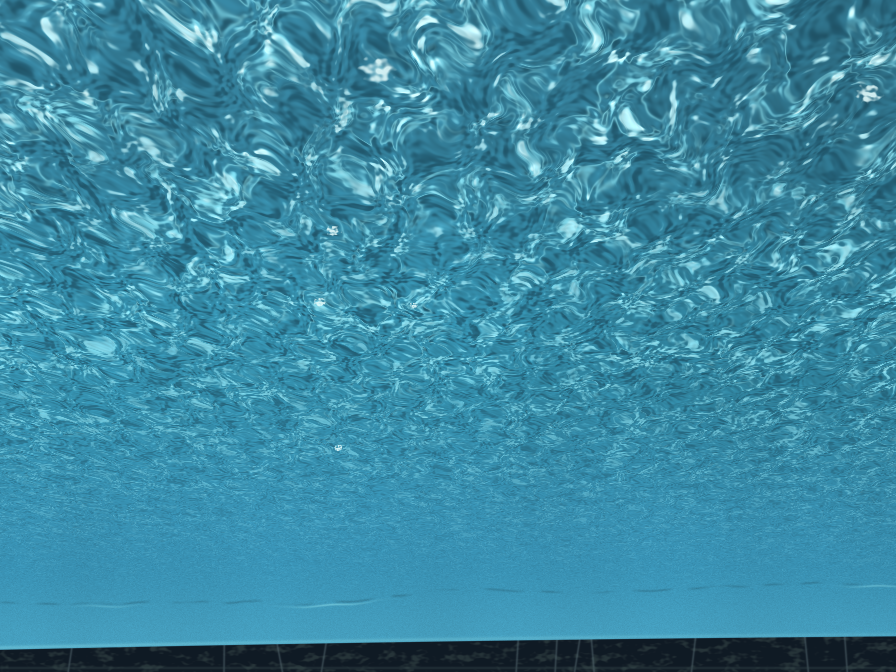
Give the GLSL for this texture, as a Shadertoy shader.

```glsl
const vec3 DEEP = vec3(0.13, 0.36, 0.45);
const vec3 TEAL_NEAR = vec3(0.195, 0.475, 0.575);
const vec3 TEAL_MID = vec3(0.195, 0.535, 0.645);
const vec3 TEAL_FAR = vec3(0.215, 0.555, 0.685);
const vec3 SHALLOW = vec3(0.29, 0.64, 0.76);
const vec3 GLINT = vec3(0.50, 0.83, 0.89);
const vec3 WHITE = vec3(0.88, 0.98, 0.98);
const vec3 BANK = vec3(0.06, 0.10, 0.14);
const vec3 FOLIAGE = vec3(0.18, 0.24, 0.25);
const float HORIZON = -0.10;    // vanishing height of the water plane
const float WAVE_SCALE = 18.0;  // ripples per plane unit
const float WARP = 0.65;        // how far ripples bend each other
const int SPARKLES = 6;

float hash(vec2 p) {
    vec3 q = fract(vec3(p.xyx) * 0.1031);
    q += dot(q, q.yzx + 33.33);
    return fract((q.x + q.y) * q.z);
}

float cornerSlope(vec2 cell, vec2 offset) {
    float angle = 6.2832 * hash(cell);
    return dot(vec2(cos(angle), sin(angle)), offset);
}

// Gradient noise, about -0.7 to 0.7
float noise(vec2 p) {
    vec2 i = floor(p), f = p - i;
    vec2 u = f * f * f * (f * (f * 6.0 - 15.0) + 10.0);
    vec2 e = vec2(0.0, 1.0);
    return mix(mix(cornerSlope(i, f), cornerSlope(i + e.yx, f - e.yx), u.x),
               mix(cornerSlope(i + e, f - e), cornerSlope(i + 1.0, f - 1.0), u.x), u.y);
}

float ridge(float n, float width) {
    float r = n / width;
    return exp(-r * r);
}

vec3 waterBase(vec2 uv) {
    vec3 col = mix(TEAL_FAR, TEAL_MID, smoothstep(0.15, 0.45, uv.y));
    col = mix(col, TEAL_NEAR, smoothstep(0.48, 0.85, uv.y));
    col *= 1.03 - 0.10 * smoothstep(0.35, 1.0, uv.x) * smoothstep(0.1, 0.45, uv.y);
    return mix(col, SHALLOW, 0.75 * smoothstep(0.17, 0.035, uv.y));
}

// Ripples on a plane that recedes towards the lower edge
vec3 addRipples(vec3 col, vec2 uv, float x) {
    float depth = 1.0 / max(uv.y - HORIZON, 0.04);
    vec2 p = WAVE_SCALE * depth * vec2(x, 1.0) + 200.0;
    float near = smoothstep(0.4, 1.0, uv.y);
    float strength = smoothstep(0.07, 0.58, uv.y);

    vec2 bend = vec2(noise(p * 0.7 + 7.3), noise(p * 0.7 + 31.7));
    vec2 q = p + WARP * bend;
    float swell = noise(q * 0.7 + 3.0);
    float chop = noise(q * 1.5 + 1.2 * bend.yx);
    float fine = noise(q * 3.3 + 1.8 * bend);
    float grain = noise(q * vec2(5.0, 6.5) + 2.0 * bend.yx);
    float patches = smoothstep(-0.3, 0.3, noise(p * 0.3 + 12.0) + 0.3 * swell);

    // Crisp facets: dark hollows and bright slopes
    float slope = 0.45 * swell + 0.6 * chop + 0.5 * fine + 0.3 * grain;
    col = mix(col, DEEP, 0.75 * strength * smoothstep(0.08, 0.42, -slope));
    float lit = smoothstep(0.10, 0.38, slope);
    col = mix(col, GLINT, strength * lit * mix(0.42, 0.85, patches));

    // Thin bent threads of light and their finer striations
    float threads = ridge(swell + 0.3 * fine, 0.05) * patches;
    threads += 0.7 * ridge(chop - 0.1 + 0.2 * grain, 0.06) * smoothstep(-0.1, 0.3, swell);
    float bands = 0.5 + 0.5 * sin(30.0 * (chop + 0.5 * bend.x) + 5.0 * fine);
    threads += 0.6 * near * bands * bands * smoothstep(0.1, 0.35, swell);
    col = mix(col, GLINT, clamp(0.62 * strength * threads, 0.0, 0.85));
    float crest = (threads + lit) * smoothstep(0.2, 0.5, chop + 0.7 * fine);
    col = mix(col, WHITE, clamp(mix(0.10, 0.55, near) * strength * crest, 0.0, 0.75));
    return col * (1.0 + 0.16 * mix(0.3, 1.0, strength) * (grain + fine));
}

// Faint drifting seam across the calm far water
vec3 addSeam(vec3 col, vec2 uv) {
    float rise = 0.030 * smoothstep(0.3, 1.0, uv.x) + 0.012 * ridge(uv.x - 0.52, 0.09);
    float seam = 0.103 + rise + 0.005 * noise(vec2(uv.x * 25.0, 2.5));
    float off = uv.y - seam;
    col *= 1.0 - 0.14 * ridge(off, 0.0018) * smoothstep(-0.2, 0.3, noise(uv.xx * 24.0));
    float streak = ridge(uv.x - 0.37, 0.04) + 0.8 * ridge(uv.x - 0.98, 0.03);
    streak += 0.5 * ridge(uv.x - 0.12, 0.03);
    col = mix(col, GLINT, 0.6 * streak * ridge(off + 0.004, 0.0016));
    return col * (1.0 + 0.04 * noise(vec2(uv.x * 9.0, uv.y * 3.0)));
}

vec3 addSparkles(vec3 col, vec2 uv, float aspect) {
    // Centre and radius of each glint
    vec3 spots[SPARKLES] = vec3[SPARKLES](
        vec3(0.423, 0.894, 0.020), vec3(0.372, 0.656, 0.008), vec3(0.357, 0.550, 0.007),
        vec3(0.462, 0.545, 0.005), vec3(0.378, 0.333, 0.005), vec3(0.970, 0.860, 0.014));
    for (int i = 0; i < SPARKLES; i++) {
        vec2 d = (uv - spots[i].xy) * vec2(aspect, 1.3) / spots[i].z;
        d += 1.2 * vec2(noise(d * 1.5 + float(i) * 5.0), noise(d * 1.5 + 9.0));
        col = mix(col, WHITE, 0.9 * smoothstep(1.3, 0.5, length(d)));
    }
    return col;
}

vec3 bankColor(vec2 uv) {
    float leaves = noise(uv * vec2(40.0, 70.0)) + 0.6 * noise(uv * vec2(150.0, 200.0));
    vec3 col = mix(BANK, FOLIAGE, 0.75 * smoothstep(0.0, 0.6, leaves));
    // Slender posts, leaning by cell
    float column = uv.x * 46.0, id = floor(column);
    float lean = (hash(vec2(id, 4.0)) - 0.5) * 14.0 * uv.y;
    float post = ridge(fract(column) - 0.5 - lean, 0.06) * step(0.65, hash(vec2(id, 9.0)));
    col = mix(col, vec3(0.34, 0.42, 0.45), 0.45 * post);
    return mix(col, FOLIAGE * 1.2, 0.4 * ridge(uv.y - 0.006, 0.002));
}

void mainImage(out vec4 fragColor, in vec2 fragCoord) {
    vec2 uv = fragCoord / iResolution.xy;
    float aspect = iResolution.x / iResolution.y;
    vec3 col = addRipples(waterBase(uv), uv, (uv.x - 0.5) * aspect);
    col = addSparkles(addSeam(col, uv), uv, aspect);

    // Waterline, then the dark bank under it
    float edge = 0.033 + uv.x * (0.030 - 0.010 * uv.x);
    float above = uv.y - edge;
    col = mix(col, GLINT, 0.45 * (1.0 - 0.6 * uv.x) * ridge(above - 0.003, 0.003));
    float soft = 0.75 / iResolution.y;
    col = mix(bankColor(uv), col, smoothstep(-soft, soft, above));
    fragColor = vec4(col, 1.0);
}
```
